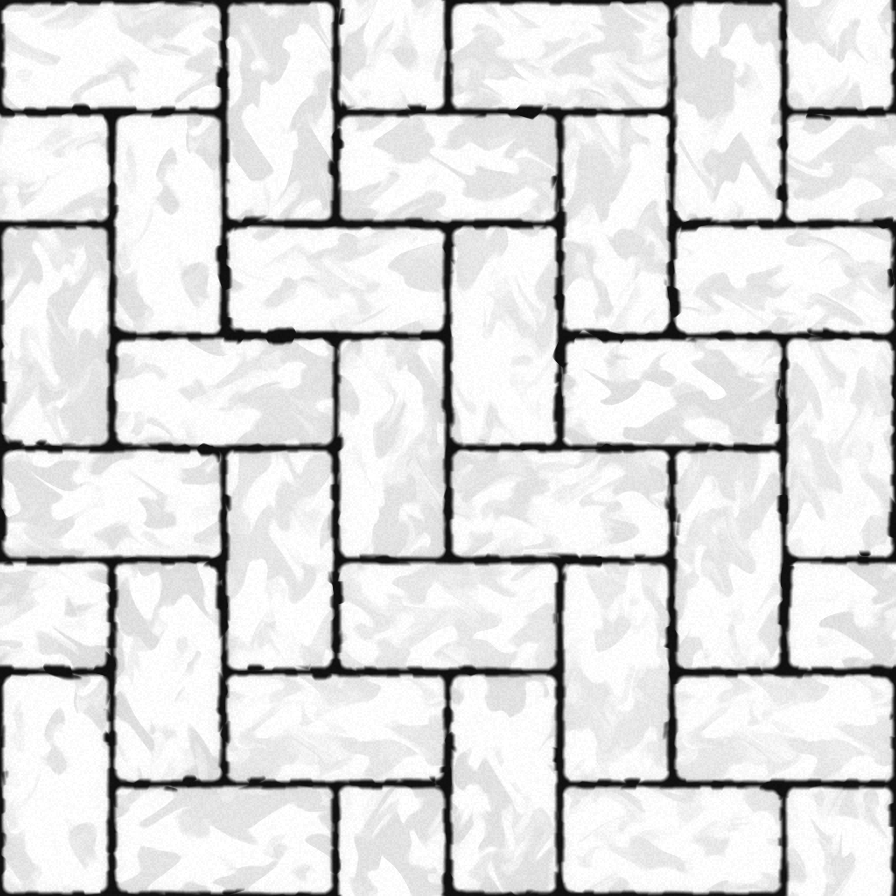
Give the GLSL for this texture map, as a WebGL 1 fragment shader.

```glsl
precision highp float;
// Seamless herringbone paving: pale mottled bricks with soft, uneven black joints.

uniform vec2 u_resolution;

#define CELLS 8.0           // brick widths across the tile, a multiple of 4
#define CORNER 0.11         // corner radius, in brick widths
#define JOINT_CORE 0.006    // half width of the fully dark joint
#define JOINT_SOFT 0.050    // fade from joint to brick face
#define WOBBLE 0.026        // unevenness of the brick edges
#define BLOB 0.030          // occasional swelling of the joint
#define MOTTLE 0.105        // darkness of the blotches
#define GRAIN 0.045         // strength of the fine grain
#define GRAIN_CELLS 512.0   // grain cells across the tile
#define JOINT_TONE 0.065
#define FACE_TONE 0.995

float hash(vec2 p) {
  vec3 q = fract(vec3(p.xyx) * 0.1031);
  q += dot(q, q.yzx + 33.33);
  return fract((q.x + q.y) * q.z);
}

// Cellular noise with blended borders; repeats every `period` cells.
float softCells(vec2 p, float period, float seed) {
  vec2 cell = floor(p);
  vec2 f = p - cell;
  float sum = 0.0;
  float weights = 0.0;
  for (int y = -1; y <= 1; y++) {
    for (int x = -1; x <= 1; x++) {
      vec2 o = vec2(float(x), float(y));
      vec2 id = mod(cell + o, period) + seed;
      vec2 site = o + 0.15 + 0.7 * vec2(hash(id), hash(id + 71.0));
      vec2 r = site - f;
      float w = exp(-11.0 * dot(r, r));
      sum += w * hash(id + 137.0);
      weights += w;
    }
  }
  return sum / weights;
}

// Position relative to the brick centre (xy) and brick half size (zw).
vec4 herringbone(vec2 p) {
  vec2 cell = floor(p);
  vec2 f = p - cell;
  float k = mod(cell.x - cell.y + CELLS - 1.0, 4.0);
  if (k < 0.5) return vec4(f - vec2(1.0, 0.5), 1.0, 0.5);
  if (k < 1.5) return vec4(f - vec2(0.0, 0.5), 1.0, 0.5);
  if (k < 2.5) return vec4(f - vec2(0.5, 0.0), 0.5, 1.0);
  return vec4(f - vec2(0.5, 1.0), 0.5, 1.0);
}

// Depth inside a rounded box, positive inside.
float boxDepth(vec2 p, vec2 halfSize, float radius) {
  vec2 q = abs(p) - halfSize + radius;
  return radius - length(max(q, 0.0)) - min(max(q.x, q.y), 0.0);
}

// Blotches that run along the brick.
float blotches(vec2 p, float seed) {
  vec2 q = p * vec2(3.3, 4.6);
  q += 0.36 * sin(q.yx * vec2(2.3, 1.9) + seed);
  q += 0.16 * sin(q.yx * vec2(5.1, 4.3) + seed * 1.7);
  float broad = softCells(q + 32.0, 64.0, seed);
  float fine = softCells(q * 2.1 + 32.0, 64.0, seed + 19.0);
  return 0.72 * broad + 0.28 * fine;
}

void main() {
  vec2 uv = gl_FragCoord.xy / u_resolution;
  vec2 p = uv * CELLS;
  float pixel = CELLS / min(u_resolution.x, u_resolution.y);

  // Brick layout
  vec4 brick = herringbone(p);
  vec2 local = brick.xy;
  vec2 corner = mod(floor(p - local - brick.zw + 0.5), CELLS);
  float seed = floor(hash(corner + 5.0) * 200.0);

  // Worn edges
  float ripple = softCells(p * 9.0, CELLS * 9.0, 3.0) - 0.5;
  float swell = softCells(p * 5.0, CELLS * 5.0, 11.0);
  float depth = boxDepth(local, brick.zw, CORNER);
  depth += WOBBLE * ripple - BLOB * smoothstep(0.78, 1.0, swell);
  float face = smoothstep(JOINT_CORE, JOINT_CORE + max(JOINT_SOFT, 1.5 * pixel), depth);

  // Brick face
  vec2 along = brick.z > brick.w ? local : local.yx;
  float stain = smoothstep(0.42, 0.74, blotches(along, seed));
  float tone = FACE_TONE - MOTTLE * stain * mix(0.75, 1.1, hash(corner + 23.0));
  tone -= 0.10 * exp(-22.0 * max(depth, 0.0));

  // Fine grain
  float grain = hash(floor(uv * GRAIN_CELLS) + 7.0) - 0.5;
  float value = mix(JOINT_TONE, tone, face) + GRAIN * grain * mix(0.4, 1.0, face);
  gl_FragColor = vec4(vec3(clamp(value, 0.0, 1.0)), 1.0);
}
```
